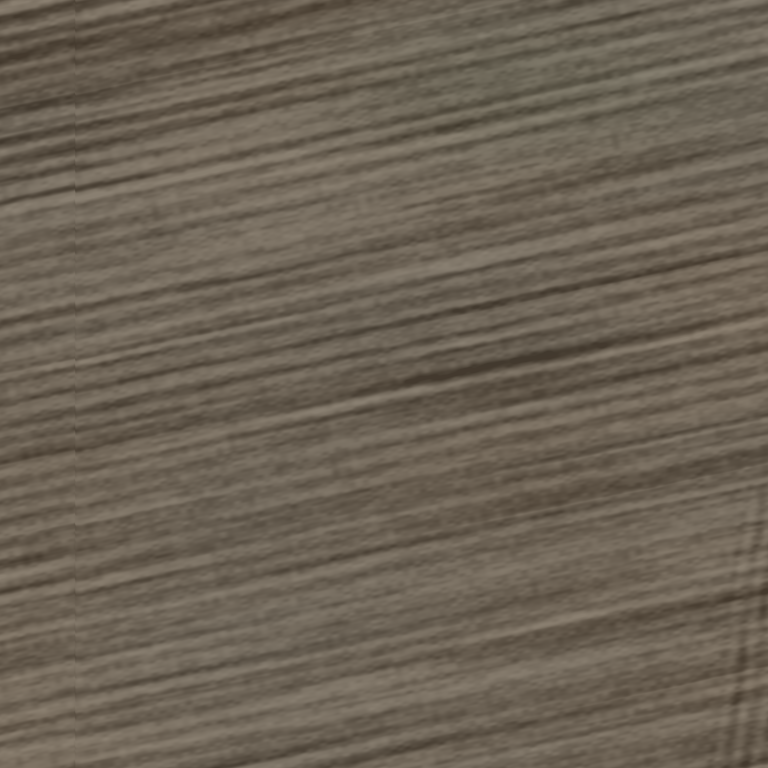
A WebGL 2 fragment shader for this texture:

```glsl
#version 300 es
precision highp float;
// Ploughed earth seen from above: slanted furrows made from a soft wave plus
// noise stretched along the rows, with darker ruts, faint cross tracks near
// the lower right, a thin vertical seam and slow shifts of hue.
#define SLOPE 0.21
#define FURROW_PITCH 0.0265
#define FURROW_DEPTH 0.8
#define RUT_DEPTH 1.4
#define GRAIN 0.75
#define CONTRAST 0.064
#define SEAM_X 0.098
#define SOIL vec3(0.430, 0.390, 0.337)

uniform vec2 u_resolution;
out vec4 fragColor;

const float TAU = 6.28318;

float hash(vec2 cell) {
    vec3 q = fract(vec3(cell.xyx) * 0.1031);
    q += dot(q, q.yzx + 33.33);
    return fract((q.x + q.y) * q.z);
}

// Smooth value noise from -1 to 1.
float noise(vec2 p) {
    vec2 cell = floor(p);
    vec2 f = fract(p);
    f = f * f * (3.0 - 2.0 * f);
    float low = mix(hash(cell), hash(cell + vec2(1, 0)), f.x);
    float high = mix(hash(cell + vec2(0, 1)), hash(cell + vec2(1, 1)), f.x);
    return 2.0 * mix(low, high, f.y) - 1.0;
}

// Relief of the rows; along runs with the furrows, across runs over them.
float furrows(float along, float across) {
    float drift = 1.6 * noise(vec2(along * 0.9, across * 10.0));
    float strength = 0.75 + 0.6 * noise(vec2(along * 2.5, across * 26.0) + 70.0);
    float tone = FURROW_DEPTH * strength * cos(TAU * across / FURROW_PITCH + drift);
    tone += 0.65 * noise(vec2(along * 1.6, across * 85.0) + 11.0);
    tone += 0.9 * noise(vec2(along * 4.0, across * 150.0) + 37.0);
    tone += 0.25 * noise(vec2(along * 1.5, across * 9.0) + 53.0);
    float rut = noise(vec2(along * 1.1, across * 68.0) + 91.0);
    return tone - RUT_DEPTH * smoothstep(0.4, 0.95, rut);
}

// Fine clods, slightly drawn out along the rows.
float clods(float along, float across) {
    float coarse = noise(vec2(along * 40.0, across * 140.0) + 17.0);
    float fine = noise(vec2(along * 110.0, across * 250.0) + 29.0);
    return GRAIN * (0.55 * coarse + 0.7 * fine);
}

// Near-vertical wheel tracks crossing the lower right corner.
float crossTracks(vec2 p) {
    float x = p.x - 0.12 * p.y + 0.004 * noise(p * 9.0);
    float zone = smoothstep(0.915, 0.935, x) * (1.0 - smoothstep(0.3, 0.48, p.y));
    float breaks = 0.65 + 0.5 * noise(vec2(x * 40.0, p.y * 14.0));
    return zone * breaks * (0.7 * cos(TAU * x / 0.024) - 0.35);
}

void main() {
    vec2 p = gl_FragCoord.xy / u_resolution;

    // Rows step down a little to the left of the seam.
    float seamSide = 1.0 - smoothstep(SEAM_X - 0.001, SEAM_X + 0.001, p.x);
    float bend = 0.002 * noise(p * vec2(2.0, 3.0)) + 0.0007 * noise(p * 26.0);
    float across = p.y - SLOPE * p.x + bend - 0.003 * seamSide + 1.0;
    float along = p.x + SLOPE * p.y;

    // Deeper, darker rows toward the upper left.
    float corner = smoothstep(0.66, 0.92, p.y - 0.25 * p.x);
    float tone = 0.14 + furrows(along, across) * (1.0 + 0.4 * corner);
    tone += clods(along, across) + crossTracks(p) - 0.4 * corner;
    float seam = exp(-pow((p.x - SEAM_X) / 0.0015, 2.0));
    tone -= 0.25 * seam * (0.5 + 0.5 * noise(vec2(3.0, p.y * 60.0)));

    // Dry crests level off, while ruts keep their depth.
    tone -= 0.3 * max(tone - 0.7, 0.0);
    tone = clamp(tone, -2.6, 1.7);

    // Hue wanders between brown, grey and a trace of green.
    vec3 colour = SOIL + CONTRAST * tone * vec3(1.0, 0.99, 0.95);
    float hue = noise(p * vec2(3.0, 5.0) + 5.0) + 0.4 * noise(vec2(along * 5.0, across * 40.0));
    colour += hue * vec3(0.006, 0.0, -0.004);
    vec2 patchOffset = (p - vec2(0.7, 0.89)) / vec2(0.26, 0.1);
    colour += exp(-dot(patchOffset, patchOffset)) * vec3(-0.022, -0.004, -0.008);
    fragColor = vec4(clamp(colour, 0.0, 1.0), 1.0);
}
```
